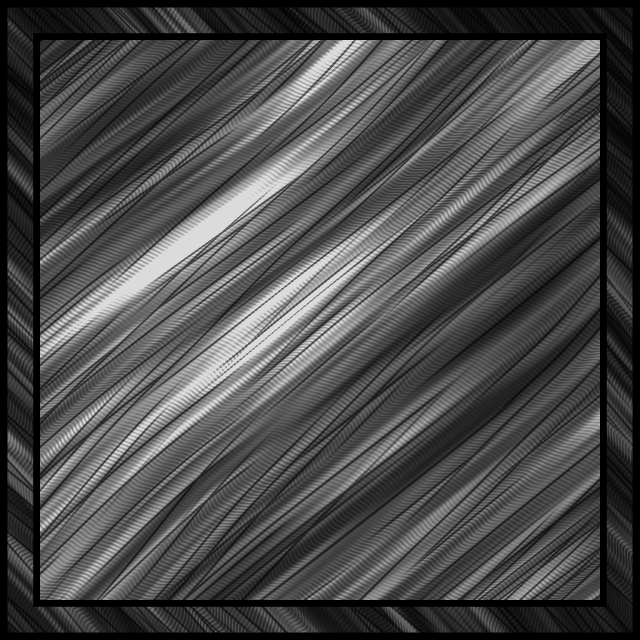
Write a Shadertoy shader that draws this texture.

```glsl
// Brushed grey fibres run diagonally across a square panel, inside a dark
// frame whose fibres lean the other way. Stretched noise makes the streaks,
// a fine tilted ripple gives them a twist, and thin dark threads cross them.

const float TAU = 6.2831853;

// Integer hash of a lattice cell, 0 to 1
float hash(vec2 cell) {
    uvec2 q = uvec2(ivec2(cell)) * uvec2(1597334673u, 3812015801u);
    uint n = (q.x ^ q.y) * 1597334673u;
    n = (n ^ (n >> 15)) * 2246822519u;
    n ^= n >> 13;
    return float(n >> 8) / 16777216.0;
}

// Smooth value noise, -0.5 to 0.5
float noise(vec2 p) {
    vec2 cell = floor(p);
    vec2 f = fract(p);
    f = f * f * (3.0 - 2.0 * f);
    float low = mix(hash(cell), hash(cell + vec2(1, 0)), f.x);
    float high = mix(hash(cell + vec2(0, 1)), hash(cell + vec2(1, 1)), f.x);
    return mix(low, high, f.y) - 0.5;
}

// Coordinates along (x) and across (y) the fibres, gently bent
vec2 fibreSpace(vec2 p, float angle, float seed) {
    float c = cos(angle), s = sin(angle);
    vec2 q = vec2(c * p.x + s * p.y, c * p.y - s * p.x);
    q.y += 0.045 * noise(q * vec2(2.2, 3.0) + seed);
    return q + seed;
}

// Sum of long streaks, each layer finer and sheared a little differently
float streaks(vec2 q, float seed) {
    float sum = 0.0;
    vec2 scale = vec2(1.6, 13.0);
    for (int i = 0; i < 4; i++) {
        float layer = float(i);
        float shear = 0.10 * (hash(vec2(layer, 71.0)) - 0.5);
        vec2 p = vec2(q.x, q.y + shear * (q.x - seed));
        sum += noise(p * scale + 37.0 * layer);
        scale *= vec2(1.35, 2.05);
    }
    return sum;
}

// Fine slanted ripple that fades in and out from strand to strand
float twist(vec2 q) {
    float phase = 155.0 * q.x + 70.0 * q.y + 2.5 * noise(q * vec2(3.0, 55.0));
    float strength = 0.65 + 0.9 * noise(q * vec2(4.0, 70.0) + 19.0);
    return sin(TAU * phase) * strength;
}

// Thin broken threads, 0 to 1
float threads(vec2 q, float shear, float count, float pixel, float seed) {
    float v = (q.y + shear * q.x + 0.012 * noise(q * vec2(4.0, 6.0) + seed)) * count;
    float id = floor(v);
    float offset = 0.3 + 0.4 * hash(vec2(id, seed));
    float away = abs(fract(v) - offset) / count;
    float present = smoothstep(0.0, 0.2, noise(vec2(q.x * 3.0, id * 1.37 + seed)));
    return present * (1.0 - smoothstep(0.0006, 0.0012 + pixel, away));
}

// Grey level of a field of fibres
float fibres(vec2 p, float angle, float midGrey, float contrast, float pixel, float seed) {
    vec2 q = fibreSpace(p, angle, seed);
    float glint = smoothstep(0.12, 0.38, noise(q * vec2(2.4, 42.0) + 91.0));
    float level = 2.0 * streaks(q, seed) + 0.9 * glint - 0.1 + 0.55 * twist(q);
    float grey = midGrey * exp(contrast * level);
    float dark = max(threads(q, 0.05, 85.0, pixel, 5.0),
                     threads(q, -0.06, 60.0, pixel, 23.0));
    return grey * (1.0 - 0.6 * dark);
}

void mainImage(out vec4 fragColor, in vec2 fragCoord) {
    vec2 uv = fragCoord / iResolution.xy;
    float pixel = 1.0 / min(iResolution.x, iResolution.y);

    // Distance inward from the nearest canvas side
    vec2 inset = min(uv, 1.0 - uv);
    float depth = min(inset.x, inset.y);

    // Frame strip and panel masks, with black gaps between
    const float frameOuter = 0.0117, frameInner = 0.052, panelEdge = 0.0625;
    float soft = 0.5 * pixel;
    float frame = smoothstep(frameOuter - soft, frameOuter + soft, depth)
                - smoothstep(frameInner - soft, frameInner + soft, depth);
    float panel = smoothstep(panelEdge - soft, panelEdge + soft, depth);

    float panelGrey = min(fibres(uv, radians(41.0), 0.36, 0.42, pixel, 11.0), 0.86);
    float frameGrey = min(fibres(uv, radians(-46.0), 0.145, 0.6, pixel, 47.0), 0.42);
    frameGrey *= 1.15 - 0.35 * uv.x;

    float grey = panelGrey * panel + frameGrey * frame;
    fragColor = vec4(vec3(grey), 1.0);
}
```
